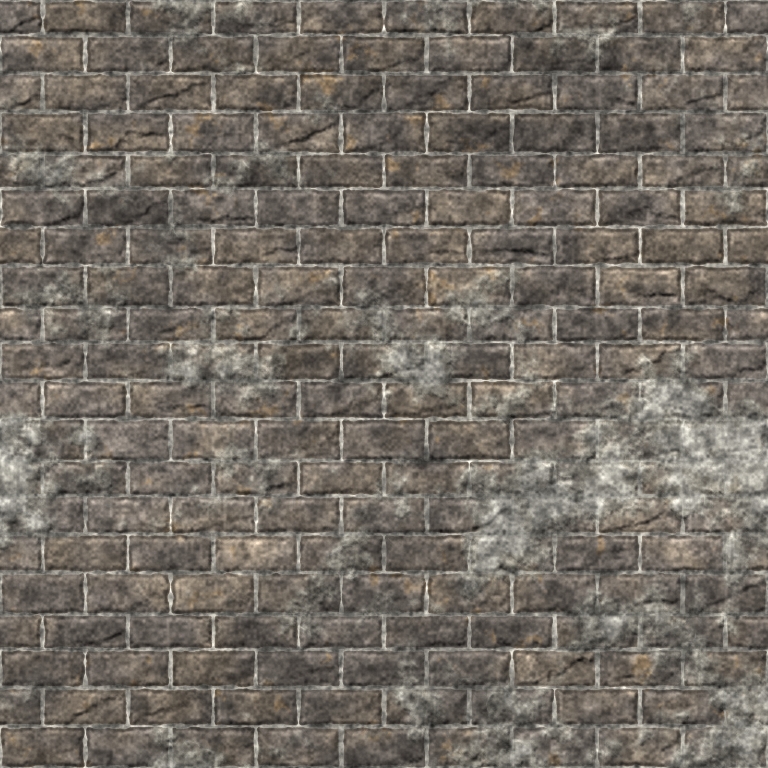
Give the GLSL for this texture, as a Shadertoy shader.

```glsl
// Weathered wall of rough grey-brown stone bricks in running bond, with pale joints and smeared plaster.
#define COLS 9.0
#define ROWS 20.0
#define JOINT 0.05        // half joint width, in rows
#define CORNER 0.08       // brick corner radius, in rows
#define RELIEF 3.0        // strength of the side light
#define GRAIN 0.62        // fine speckle contrast
#define PLASTER_AMOUNT 0.2
#define BRICK_COLOR vec3(0.415, 0.388, 0.365)
#define WARM_COLOR vec3(0.445, 0.405, 0.357)
#define MORTAR_COLOR vec3(0.62, 0.61, 0.58)
#define PLASTER_COLOR vec3(0.53, 0.525, 0.49)
#define RUST_COLOR vec3(0.57, 0.46, 0.32)

struct Brick {
    vec2 id;
    vec2 pos;      // offset from the brick centre, in rows, y up
    float inset;   // distance inwards from the cell border, in rows
};

float hash(vec2 p) {
    vec3 q = fract(vec3(p.xyx) * 0.1031);
    q += dot(q, q.yzx + 33.33);
    return fract((q.x + q.y) * q.z);
}

// Value noise that wraps over the unit canvas
float noise(vec2 uv, vec2 freq) {
    vec2 p = uv * freq, i = floor(p), f = fract(p);
    f = f * f * (3.0 - 2.0 * f);
    vec2 a = mod(i, freq) + freq, b = mod(i + 1.0, freq) + freq;
    return mix(mix(hash(a), hash(vec2(b.x, a.y)), f.x),
               mix(hash(vec2(a.x, b.y)), hash(b), f.x), f.y);
}

// Layered noise centred on zero
float fbm(vec2 uv, vec2 freq) {
    float sum = -0.484, amp = 0.5;
    for (int i = 0; i < 5; i++) {
        sum += amp * noise(uv, freq);
        uv += vec2(0.37, 0.17);
        freq *= 2.0;
        amp *= 0.5;
    }
    return sum;
}

// Courses come in groups of four with slightly uneven heights
float courseEdge(float row) {
    return row - 0.09 * min(mod(row, 4.0), 1.0);
}

Brick brickAt(vec2 uv) {
    float y = (1.0 - uv.y) * ROWS, row = floor(y);
    row += step(courseEdge(row + 1.0), y);
    float top = courseEdge(row), bottom = courseEdge(row + 1.0);
    float x = uv.x * COLS + 0.5 * (1.0 - mod(row, 2.0));
    vec2 size = vec2(ROWS / COLS, bottom - top);
    vec2 pos = vec2((fract(x) - 0.5) * size.x, 0.5 * (top + bottom) - y);
    vec2 q = abs(pos) - 0.5 * size + CORNER;
    float inset = CORNER - length(max(q, 0.0)) - min(max(q.x, q.y), 0.0);
    return Brick(vec2(mod(floor(x), COLS), mod(row, ROWS)), pos, inset);
}

// Plaster gathers in a band below the middle and in the lower right corner
float plasterZone(vec2 uv) {
    vec2 corner = (uv - vec2(0.97, 0.05)) / 0.13;
    return max(exp(-pow((uv.y - 0.36) / 0.15, 2.0)), exp(-dot(corner, corner)));
}

float plasterAt(vec2 uv) {
    return fbm(uv + 0.23, vec2(9.0, 12.0)) + 0.5 * fbm(uv, vec2(44.0)) + PLASTER_AMOUNT * plasterZone(uv);
}

// Split rock face: rounded border, rough surface, a slanted broken ledge and plaster lumps
float heightAt(vec2 uv) {
    Brick b = brickAt(uv);
    float rough = fbm(uv, vec2(44.0));
    float h = 0.16 * smoothstep(0.02, 0.2, b.inset + 0.25 * rough) + 0.32 * rough;
    float slope = mix(-0.05, 0.5, hash(b.id + 3.7));
    float start = mix(-0.3, 0.9, hash(b.id + 9.1));
    float depth = slope * (b.pos.x - start) - 0.1 + 0.8 * fbm(uv, vec2(24.0, 30.0)) - b.pos.y;
    float ledge = smoothstep(0.0, 0.2, depth) * exp(-2.5 * max(depth, 0.0));
    float reach = smoothstep(-0.5, 0.3, b.pos.x - start + 0.4);
    h -= 0.34 * ledge * reach * smoothstep(0.05, 0.2, b.inset) * hash(b.id + 5.3);
    return h + 0.1 * smoothstep(0.2, 0.3, plasterAt(uv));
}

void mainImage(out vec4 fragColor, in vec2 fragCoord) {
    vec2 uv = fragCoord / iResolution.xy;
    float aa = 0.7 * ROWS / iResolution.y;
    Brick b = brickAt(uv);
    float stain = fbm(uv, vec2(18.0, 22.0));
    float rough = fbm(uv + 0.31, vec2(64.0));
    float grain = 0.6 * noise(uv, vec2(256.0)) + 0.4 * noise(uv + 0.2, vec2(140.0)) - 0.5;
    float zone = plasterZone(uv);

    // Stone tone varies per brick and with blotches, paler where dust settles
    vec3 color = mix(BRICK_COLOR, WARM_COLOR, smoothstep(-0.15, 0.3, stain + 0.3 * hash(b.id) - 0.15));
    color *= 0.9 + 0.14 * hash(b.id + 17.0) + 0.5 * stain + 0.75 * rough + 0.1 * zone;
    color *= 1.0 + 0.4 * fbm(uv + 0.71, vec2(5.0));
    float rust = smoothstep(0.1, 0.26, fbm(uv + 0.63, vec2(34.0))) * smoothstep(-0.02, 0.15, rough);
    color = mix(color, RUST_COLOR, 0.55 * rust);

    // Pale joints, brightest when upright, with a broken dark seam along the border
    float inset = b.inset + 0.14 * rough;
    float seam = exp(-pow((inset - 0.1) / 0.05, 2.0));
    color *= 1.0 - 0.32 * seam * smoothstep(-0.15, 0.15, stain + rough);
    float joint = 1.0 - smoothstep(JOINT - aa, JOINT + aa, inset);
    float upright = smoothstep(0.92, 0.96, 2.0 * abs(b.pos.x) * COLS / ROWS);
    vec3 mortar = MORTAR_COLOR * (0.97 + 0.17 * upright + 1.2 * rough + 0.6 * stain);
    color = mix(color, mortar, 0.9 * joint);

    // Plaster smears, thick splats and scraped ridges
    float plaster = plasterAt(uv);
    float cover = smoothstep(0.1, 0.3, plaster);
    color = mix(color, PLASTER_COLOR * (1.0 + 1.1 * rough + 0.6 * stain), 0.7 * cover);
    float ridge = 1.0 - smoothstep(0.0, 0.02, abs(fbm(uv + 0.47, vec2(12.0, 16.0))));
    float splat = max(smoothstep(0.3, 0.38, plaster), 0.6 * ridge * cover);
    color = mix(color, vec3(0.68, 0.675, 0.65) * (1.0 + rough), 0.5 * splat);

    // Light from the upper left over the relief
    float relief = heightAt(uv) - heightAt(uv + vec2(-0.0016, 0.0037));
    color *= 1.0 + RELIEF * relief * (1.0 - 0.35 * cover) + GRAIN * grain;
    fragColor = vec4(clamp(color, 0.0, 1.0), 1.0);
}
```
